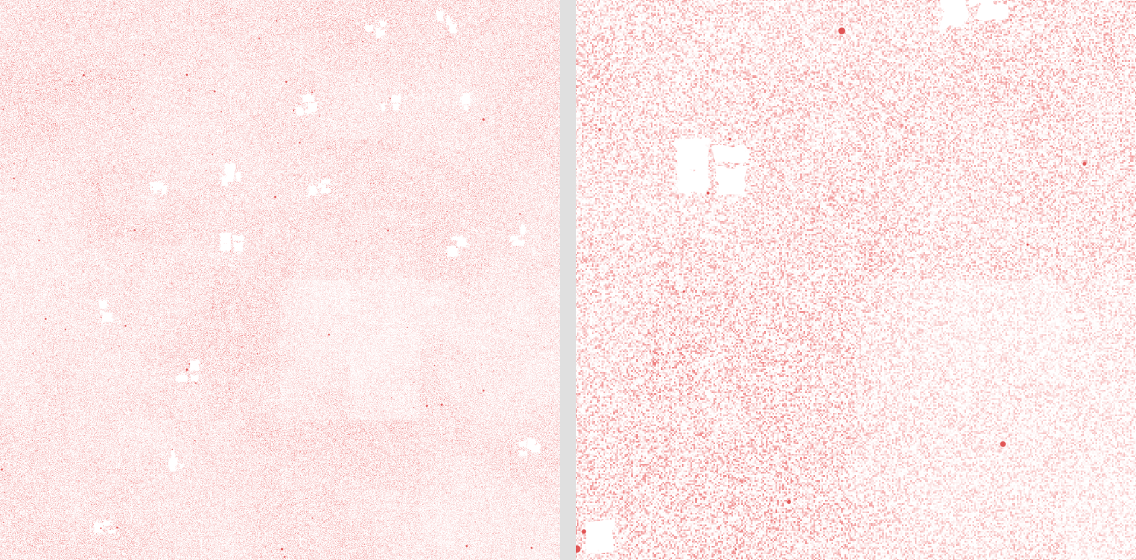
Left, the full canvas; right, a detail of the centre.
A Shadertoy shader for this texture:

```glsl
// Fine red grain on white paper, its density varied by soft clouds and by
// square tiles of several sizes, with small blocky bare patches and red specks.
// Every layer is hashed on a grid in canvas units; 2x2 samples smooth the result.

const vec3 PAPER = vec3(1.0);
const vec3 GRAIN_INK = vec3(0.13, 1.0, 1.0);   // light absorbed by full grain
const vec3 SPECK_RED = vec3(0.86, 0.22, 0.22);
const float GRAIN_CELLS = 1024.0;
const float PATCH_CELLS = 8.0;
const float PATCH_UNITS = 16.0;                // block steps in one patch cell
const float SPECK_CELLS = 64.0;

// Integer hash of a cell and a seed, from 0 to 1
float hash(vec2 cell, float seed) {
    uvec3 v = uvec3(ivec3(vec3(cell, seed)));
    uint h = v.x * 73856093u ^ v.y * 19349663u ^ v.z * 83492791u;
    h = (h ^ (h >> 16)) * 0x7feb352du;
    h = (h ^ (h >> 15)) * 0x846ca68bu;
    return float((h ^ (h >> 16)) >> 8) / 16777216.0;
}

vec2 hash2(vec2 cell, float seed) {
    return vec2(hash(cell, seed), hash(cell, seed + 1.0));
}

float valueNoise(vec2 p, float seed) {
    vec2 cell = floor(p), f = fract(p);
    f = f * f * (3.0 - 2.0 * f);
    float low = mix(hash(cell, seed), hash(cell + vec2(1, 0), seed), f.x);
    float high = mix(hash(cell + vec2(0, 1), seed), hash(cell + vec2(1, 1), seed), f.x);
    return mix(low, high, f.y);
}

// Cloud noise, centred on zero
float clouds(vec2 uv, float scale, float seed) {
    float sum = 0.0, weight = 0.5;
    for (int i = 0; i < 5; i++) {
        sum += weight * (valueNoise(uv * scale, seed + float(i)) - 0.5);
        scale *= 2.1;
        weight *= 0.62;
    }
    return sum;
}

// Density steps of nested tiles; most tiles fade out on one side
float tiles(vec2 uv) {
    float sum = 0.0, count = 4.0;
    for (int i = 0; i < 4; i++) {
        vec2 cell = floor(uv * count);
        float seed = 20.0 + 3.0 * float(i);
        float shown = step(0.5, hash(cell, seed));
        float fade = smoothstep(0.3, 0.7, valueNoise(uv * count * 1.3, seed + 1.0));
        sum += (hash(cell, seed + 2.0) - 0.5) * shown * fade;
        count *= 2.0;
    }
    return sum;
}

float grainDensity(vec2 uv) {
    float paleQuarter = step(0.5, uv.x) * step(uv.y, 0.5);
    paleQuarter *= mix(0.45, 1.0, step(0.25, uv.y));
    float paleRight = smoothstep(0.75, 1.0, uv.x) * smoothstep(0.3, 0.1, abs(uv.y - 0.42));
    float density = 1.1 + 0.75 * clouds(uv, 5.0, 40.0) + 0.3 * tiles(uv);
    return max(density - 0.3 * paleQuarter - 0.15 * paleRight, 0.25);
}

// Strongly skewed grain: mostly near white, a few deep grains
float grain(vec2 uv) {
    float h = hash(floor(uv * GRAIN_CELLS), 60.0);
    return 0.35 * h * h * h;
}

// Distance in canvas units to a ragged union of blocks, one per chosen cell
float barePatch(vec2 uv) {
    vec2 cell = floor(uv * PATCH_CELLS);
    float likely = mix(0.27, 0.5, step(8.0, cell.x + cell.y));
    if (hash(cell, 70.0) > likely) return 1.0;
    vec2 centre = floor(5.0 + 7.0 * hash2(cell, 71.0));
    vec2 p = fract(uv * PATCH_CELLS) * PATCH_UNITS - centre;
    float d = 100.0;
    for (int i = 0; i < 4; i++) {
        float seed = 73.0 + 4.0 * float(i);
        vec2 offset = floor(hash2(cell, seed) * 4.0) - 1.5;
        vec2 halfSize = 0.4 + 0.9 * hash2(cell, seed + 2.0);
        vec2 q = abs(p - offset) - halfSize;
        d = min(d, max(q.x, q.y));
    }
    d += 0.5 * (valueNoise(uv * 300.0, 90.0) - 0.5);
    return d / (PATCH_CELLS * PATCH_UNITS);
}

// Coverage of rare round specks, gathered in clusters and beside patches
float specks(vec2 uv, float patchDist, float blur) {
    vec2 cell = floor(uv * SPECK_CELLS);
    float cluster = smoothstep(0.5, 0.8, valueNoise(uv * 6.0, 100.0));
    float nearPatch = smoothstep(0.008, 0.002, abs(patchDist));
    float chance = 0.015 + 0.06 * cluster + 0.2 * nearPatch;
    vec2 centre = (cell + 0.2 + 0.6 * hash2(cell, 101.0)) / SPECK_CELLS;
    float size = hash(cell, 103.0);
    float radius = mix(0.0006, 0.0022, size * size * size);
    float dot = smoothstep(blur, -blur, length(uv - centre) - radius);
    return dot * step(hash(cell, 104.0), chance);
}

vec3 paint(vec2 uv, float blur) {
    float patchDist = barePatch(uv);
    float printed = smoothstep(-blur, blur, patchDist);
    vec3 colour = PAPER - GRAIN_INK * grain(uv) * grainDensity(uv) * printed;
    return mix(colour, SPECK_RED, 0.85 * specks(uv, patchDist, blur));
}

void mainImage(out vec4 fragColor, in vec2 fragCoord) {
    float pixel = 1.0 / iResolution.y;
    vec3 sum = vec3(0.0);
    for (int i = 0; i < 4; i++) {
        vec2 shift = vec2(i % 2, i / 2) * 0.5 - 0.25;
        sum += paint((fragCoord + shift) * pixel, 0.5 * pixel);
    }
    fragColor = vec4(sum / 4.0, 1.0);
}
```
